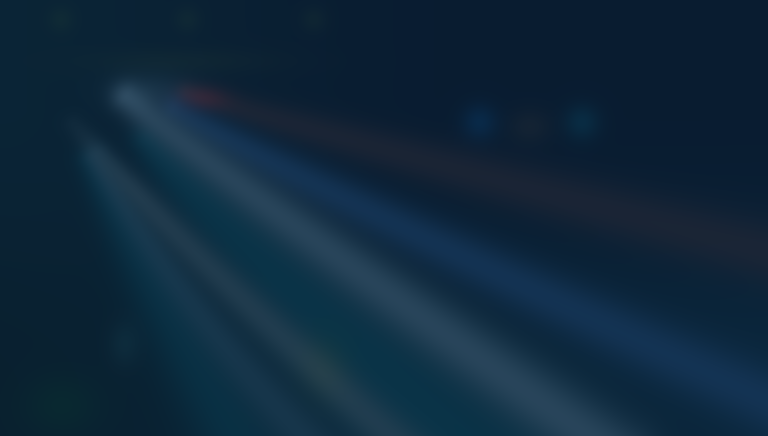
Reproduce this background procedurally as a Shadertoy shader.

```glsl
// Soft round light with separate horizontal and vertical radii
float glow(vec2 p, vec2 center, vec2 radius) {
    vec2 q = (p - center) / radius;
    return exp(-dot(q, q));
}

// Light trail along a quadratic curve, widening from start to finish
float trail(vec2 p, vec2 start, vec2 bend, vec2 finish, float w0, float w1) {
    const int STEPS = 20;
    float nearest = 1e4;
    vec2 a = start;
    for (int i = 1; i <= STEPS; i++) {
        float t = float(i) / float(STEPS);
        vec2 b = mix(mix(start, bend, t), mix(bend, finish, t), t);
        vec2 ab = b - a;
        float h = clamp(dot(p - a, ab) / dot(ab, ab), 0.0, 1.0);
        float along = (float(i - 1) + h) / float(STEPS);
        nearest = min(nearest, length(p - a - ab * h) / mix(w0, w1, along));
        a = b;
    }
    return exp(-nearest * nearest);
}

void mainImage(out vec4 fragColor, in vec2 fragCoord) {
    vec2 p = fragCoord / iResolution.y;
    vec2 uv = fragCoord / iResolution.xy;

    // Night backdrop
    vec3 low = mix(vec3(0.035, 0.125, 0.185), vec3(0.04, 0.15, 0.235), uv.x);
    vec3 high = mix(vec3(0.04, 0.14, 0.21), vec3(0.035, 0.11, 0.19), smoothstep(0.0, 0.6, uv.x));
    vec3 color = mix(low, high, smoothstep(0.1, 0.75, uv.y));

    // Teal haze on the road
    vec3 teal = vec3(0.035, 0.21, 0.29);
    float road = trail(p, vec2(0.34, 0.68), vec2(0.56, 0.42), vec2(1.12, -0.08), 0.04, 0.19);
    float verge = trail(p, vec2(0.21, 0.63), vec2(0.34, 0.36), vec2(0.58, -0.06), 0.035, 0.10);
    color = mix(color, teal, 0.85 * road);
    color = mix(color, teal, 0.70 * verge);

    // Red and blue trails on the far side
    float red = trail(p, vec2(0.43, 0.785), vec2(0.85, 0.66), vec2(1.85, 0.40), 0.028, 0.075);
    float blue = trail(p, vec2(0.40, 0.745), vec2(0.85, 0.50), vec2(1.85, 0.04), 0.035, 0.075);
    color = mix(color, vec3(0.125, 0.15, 0.21), 0.75 * red);
    color = mix(color, vec3(0.08, 0.205, 0.335), 0.90 * blue);

    // Pale trails on the near side
    float inner = trail(p, vec2(0.22, 0.64), vec2(0.38, 0.34), vec2(0.74, -0.05), 0.025, 0.06);
    float left = trail(p, vec2(0.17, 0.72), vec2(0.36, 0.48), vec2(0.95, -0.05), 0.025, 0.055);
    float center = trail(p, vec2(0.29, 0.775), vec2(0.50, 0.60), vec2(1.42, -0.05), 0.036, 0.078);
    color = mix(color, vec3(0.12, 0.245, 0.335), 0.60 * inner);
    color = mix(color, vec3(0.155, 0.255, 0.325), 0.75 * left * smoothstep(0.80, 0.55, p.y));
    color = mix(color, vec3(0.17, 0.28, 0.365), 0.90 * center);

    // Curve at the head of the road
    color += vec3(0.045, 0.055, 0.06) * glow(p, vec2(0.35, 0.795), vec2(0.09, 0.04));
    color += vec3(0.08, 0.0, 0.0) * glow(p, vec2(0.465, 0.775), vec2(0.06, 0.03));
    color += vec3(0.02, 0.015, -0.015) * glow(p, vec2(0.745, 0.16), vec2(0.06, 0.08));

    // Distant lamps
    color += vec3(0.0, 0.05, 0.09) * glow(p, vec2(1.10, 0.72), vec2(0.04));
    color += vec3(0.0, 0.06, 0.07) * glow(p, vec2(1.335, 0.72), vec2(0.04));
    color += vec3(0.04, 0.025, 0.01) * glow(p, vec2(1.215, 0.71), vec2(0.05, 0.04));
    color += vec3(0.02, 0.02, 0.0) * glow(p, vec2(0.42, 0.86), vec2(0.22, 0.03));
    for (int i = 0; i < 3; i++) {
        vec2 lamp = vec2(0.14 + 0.29 * float(i), 0.955);
        color += vec3(0.02, 0.025, 0.0) * glow(p, lamp, vec2(0.03));
    }

    // Faint roadside reflections
    color += vec3(0.015, 0.035, 0.035) * glow(p, vec2(0.285, 0.21), vec2(0.035, 0.05));
    color += vec3(0.0, 0.03, 0.0) * glow(p, vec2(0.14, 0.07), vec2(0.09, 0.07));

    fragColor = vec4(color, 1.0);
}
```
